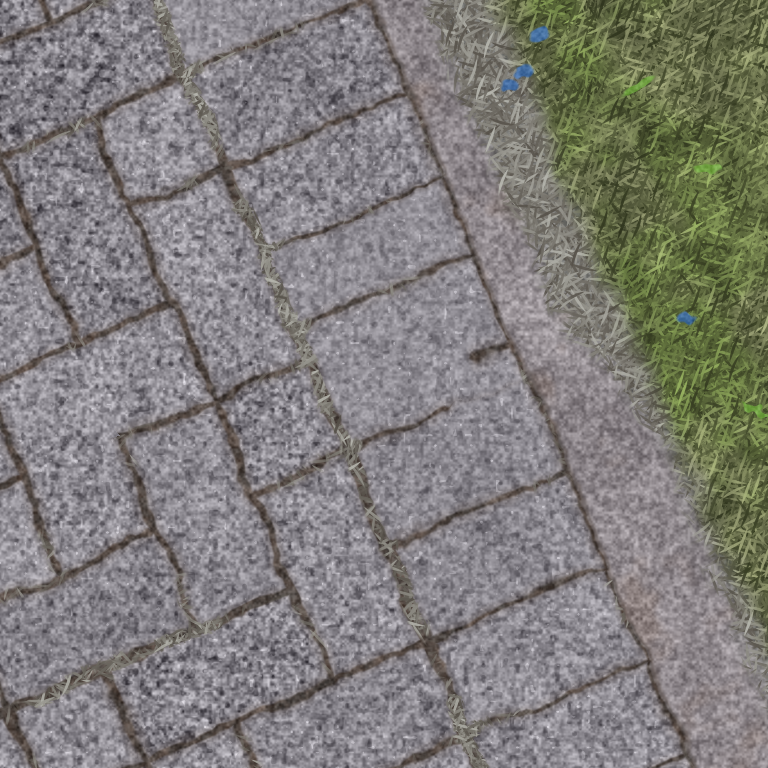
Give the GLSL for this texture, as a Shadertoy shader.

```glsl
// Slanted paving bricks beside a worn kerb strip and a rough lawn.
// Bricks come from a rotated grid whose joints are dropped by a rule;
// grass, thatch and straw are layers of rotated, bent blade cells.

vec3 hash3(vec2 p) {
    vec3 q = fract(p.xyx * vec3(.1031, .1030, .0973));
    q += dot(q, q.yxz + 33.33);
    return fract((q.xxy + q.yzz) * q.zyx);
}

float noise(vec2 p) {
    vec2 i = floor(p), f = fract(p);
    f *= f * (3. - 2. * f);
    return mix(mix(hash3(i).x, hash3(i + vec2(1, 0)).x, f.x),
               mix(hash3(i + vec2(0, 1)).x, hash3(i + vec2(1, 1)).x, f.x), f.y);
}

float fbm(vec2 p) {
    return .5 * noise(p) + .3 * noise(p * 2.1 + 7.) + .2 * noise(p * 4.3 + 19.);
}

float bump(float x, float width) {
    x /= width;
    return exp(-x * x);
}

// Is there a joint on the left side of a cell?
bool sideJoint(vec2 c) {
    if (c.x > .5) return true;
    if (c.x > -.5) return abs(c.y - 2.5) != 3.5;
    return c.y - c.x != 3. && c.y - c.x != 6.;
}

// Is there a joint on the upper side of a cell?
bool rowJoint(vec2 c) {
    return c.y - c.x != 2. && c.y - c.x != 5.;
}

// Distance to the nearest joint, in cells; id names the brick
float jointDistance(vec2 g, out vec2 id) {
    if (g.x > 1.) {
        // Border course of two-cell bricks with uneven rows and one cut piece
        g.y += .30 * bump(g.y - 2.66, .78);
        id = vec2(1., floor(g.y));
        float row = abs(fract(g.y + .5) - .5);
        row += .06 * smoothstep(2.05, 2.3, g.x) * bump(g.y - 4., .3);
        float cut = abs(g.y - 3.71) + .3 * smoothstep(2.5, 2.3, g.x);
        return min(min(row, cut) + .01, min(g.x - 1., abs(2.9 - g.x) + .012));
    }
    vec2 c = floor(g), f = fract(g);
    id = c;
    float d = .5;
    if (sideJoint(c)) d = min(d, f.x); else id.x -= 1.;
    if (rowJoint(c)) d = min(d, f.y); else id.y -= 1.;
    if (sideJoint(c + vec2(1, 0))) d = min(d, 1. - f.x);
    if (rowJoint(c + vec2(0, 1))) d = min(d, 1. - f.y);
    return d;
}

vec3 addBlades(vec3 color, vec2 p, float density, vec3 dark, vec3 light) {
    float soft = 75. / iResolution.y;
    for (int i = 0; i < 20; i++) {
        float k = float(i), angle = k * 2.4 + .3;
        vec2 q = mat2(cos(angle), sin(angle), -sin(angle), cos(angle)) * p;
        q = (q + 3. + k * .37) * vec2(25., 115.);
        q.x += 5. * hash3(vec2(floor(q.y), k)).x;
        vec3 h = hash3(floor(q) + k * 17.3);
        vec2 f = fract(q) - .5;
        float width = .22 * (1. - 4. * f.x * f.x);
        float offCentre = abs(f.y + (h.x - .5) * (.5 - 2.4 * f.x * f.x));
        float cover = 1. - smoothstep(width - soft, width + soft, offCentre);
        cover *= smoothstep(h.y, h.y + .15, density) * smoothstep(.5, .4, abs(f.x));
        color = mix(color, mix(dark, light, h.z * (.5 + k / 32.)), cover * .9);
    }
    return color;
}

void mainImage(out vec4 fragColor, in vec2 fragCoord) {
    vec2 uv = fragCoord / iResolution.xy;
    vec2 down = vec2(uv.x, 1. - uv.y);
    vec2 g = 7.5 * vec2(dot(down, vec2(.9205, -.3907)), dot(down, vec2(.3907, .9205)));
    g -= vec2(.386, 1.396);
    vec2 w = g + .10 * (vec2(noise(g * 2.3), noise(g * 2.3 + 40.)) - .5)
               + .04 * (vec2(noise(g * 11.), noise(g * 11. + 60.)) - .5);
    float grain = .6 * noise(uv * 175.) + .4 * noise(uv * 340. + 9.) - .5;
    float mottle = fbm(g * 2.2) - .5;

    // Speckled bricks, smoother in the border course
    vec2 id;
    float d = jointDistance(w, id);
    vec3 tone = hash3(id + 50.);
    float rough = (.75 + .35 * tone.y) * mix(1., .8, smoothstep(.8, 1.2, g.x));
    vec3 color = vec3(.562, .55, .578) + .05 * (tone.x - .5) + .12 * mottle;
    color += grain * .5 * rough;
    color -= .15 * rough * smoothstep(.6, .85, noise(uv * 135. + 30.));
    color += .15 * smoothstep(.86, .96, noise(uv * 150. + 70.));
    color = mix(color, vec3(.44, .40, .39) + .4 * grain, .4 * smoothstep(.13, .03, d));

    // Joints: dark cracks, wider and littered along two lines
    float litter = bump(w.x - 1.03, .12)
                 + bump(w.y - 5.08, .13) * smoothstep(.2, -.2, w.x);
    float gap = .016 + .04 * litter * noise(g * 5.) + .02 * (noise(g * 6. + 5.) - .5);
    vec3 soil = mix(vec3(.19, .18, .17), vec3(.42, .35, .31), fbm(uv * 75.));
    color = mix(color, soil + .3 * grain, .9 * (1. - smoothstep(gap, gap + .035, d)));

    // Kerb strip
    float kerb = smoothstep(2.9, 2.94, w.x);
    vec3 kerbColor = vec3(.575, .548, .565) + .22 * mottle + .36 * grain;
    kerbColor = mix(kerbColor, vec3(.52, .46, .44) + .36 * grain, smoothstep(.5, .75, fbm(g * 1.7 + 12.)) * .6);
    kerbColor = mix(kerbColor, soil, .6 * bump(w.x - 2.92, .03));
    color = mix(color, kerbColor, kerb);

    // Thatch fringe and lawn
    float ragged = .35 * (fbm(g * 2.5 + 31.) - .5);
    float fringeEdge = mix(3.4, 3.83, smoothstep(3.3, 5.4, g.y)) + ragged;
    float fringe = smoothstep(fringeEdge - .12, fringeEdge + .3, g.x);
    float lawn = smoothstep(3.85, 4.2, g.x + ragged);
    color = mix(color, vec3(.45, .46, .44) + .4 * grain, .75 * fringe);
    color = mix(color, vec3(.21, .235, .13) + .2 * grain, lawn);

    // Blades: dry straw in joints, grey thatch, green grass
    float patches = smoothstep(.45, .75, noise(g * 1.9 + 8.));
    float straw = smoothstep(.11, .02, d) * (1. - kerb)
                * (litter * (.12 + .35 * patches) + .14 * patches);
    float lush = smoothstep(.38, .66, fbm(g * 1.1 + 3.)) * smoothstep(6.8, 4.6, g.x);
    vec3 lightBlade = mix(vec3(.65, .64, .52), vec3(.50, .62, .29), .25 + .55 * lush);
    lightBlade = mix(vec3(.70, .70, .67), lightBlade, lawn);
    vec3 darkBlade = mix(vec3(.33, .31, .28), vec3(.21, .235, .13), lawn);
    float density = max(straw, max(.5 * fringe, .85 * lawn));
    color = addBlades(color, uv, density, darkBlade, lightBlade);
    color *= 1. + lawn * .5 * (fbm(g * 4. + 23.) - .5);

    // Broad leaves, then blue scraps, lying in the lawn
    vec2 spots[7] = vec2[7](vec2(.985, .466), vec2(.92, .78), vec2(.83, .887),
        vec2(.703, .955), vec2(.664, .889), vec2(.682, .906), vec2(.893, .585));
    for (int i = 0; i < 7; i++) {
        vec2 q = uv - spots[i] + .008 * (noise(uv * 110.) - .5);
        bool leaf = i < 3;
        q.y += q.x * (leaf ? .5 * float(1 - i) : -.1);
        float r = length(q / (leaf ? vec2(.02, .006) : vec2(.014, .009)));
        vec3 tint = leaf ? vec3(.45, .66, .26) : vec3(.24, .43, .68);
        color = mix(color, tint + .3 * grain, .85 * smoothstep(1.1, .75, r));
    }
    fragColor = vec4(clamp(color, 0., 1.), 1.);
}
```
